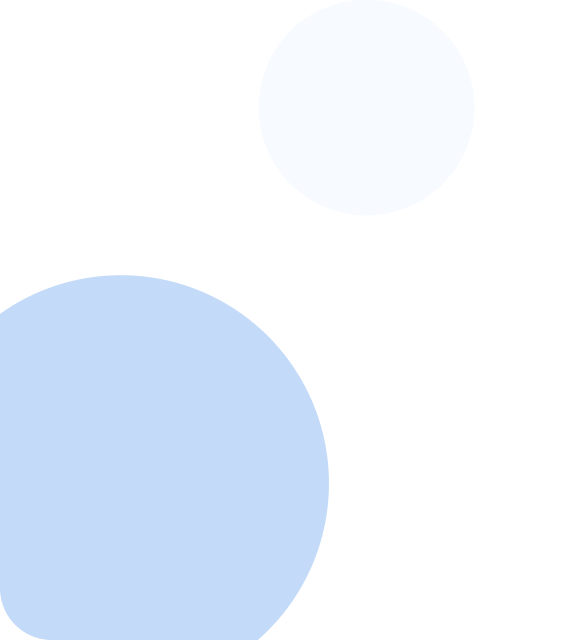
A WebGL 1 fragment shader for this background:

```glsl
precision highp float;
// Two flat discs on a white card: a large blue one cut off by the left and
// bottom edges, and a very pale one at the top. Each is a circle distance
// with a smoothed edge; the card's lower left corner is rounded to white.

uniform vec2 u_resolution;

// Coverage of a shape from its signed distance, softened over one pixel.
float coverage(float dist) {
  return clamp(0.5 - dist * u_resolution.y, 0.0, 1.0);
}

float circleDistance(vec2 p, vec2 center, float radius) {
  return length(p - center) - radius;
}

// Distance to a quadrant whose corner at the origin is rounded.
float roundedCornerDistance(vec2 p, float radius) {
  return length(max(radius - p, 0.0)) - radius;
}

void main() {
  // Units of canvas height, origin at the lower left.
  vec2 p = gl_FragCoord.xy / u_resolution.y;

  vec3 white = vec3(1.0);
  vec3 paleBlue = vec3(0.969, 0.984, 1.0);
  vec3 softBlue = vec3(0.765, 0.855, 0.976);

  // Pale disc, touching the top edge.
  float paleDisc = coverage(circleDistance(p, vec2(0.5727, 0.832), 0.1687));
  vec3 color = mix(white, paleBlue, paleDisc);

  // Large disc, trimmed by the rounded card corner.
  float largeDisc = coverage(circleDistance(p, vec2(0.1888, 0.2448), 0.3252));
  float card = coverage(roundedCornerDistance(p, 0.081));
  color = mix(color, softBlue, largeDisc * card);

  gl_FragColor = vec4(color, 1.0);
}
```
